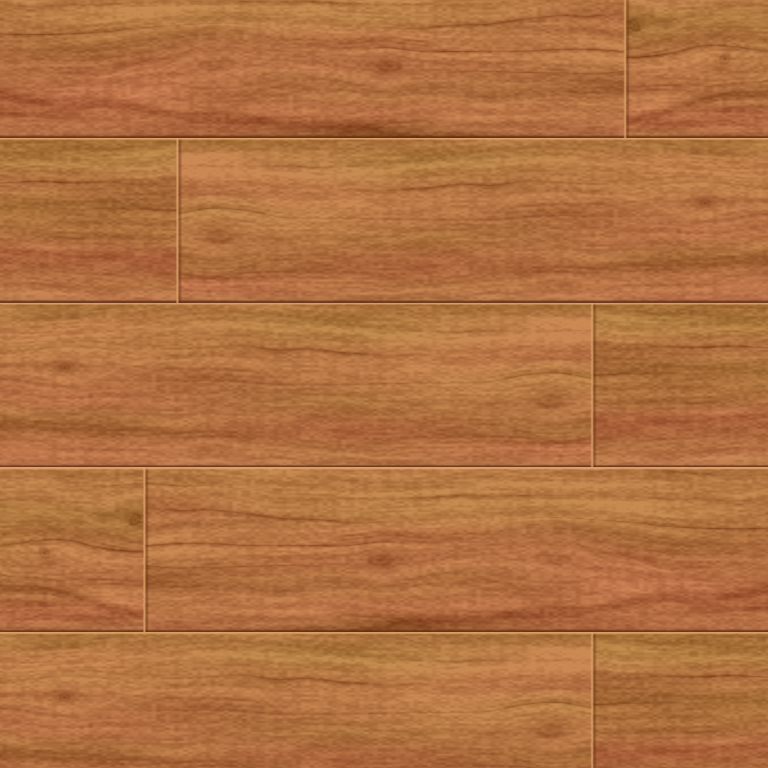
Give the GLSL for this texture, as a three.js fragment shader.

```glsl
varying vec2 vUv;

const float ROW_HEIGHT = 0.2145;
const float FIRST_SEAM = 0.177;
const float EVEN_JOINT = 0.771;
const float ODD_JOINT = 0.188;
const float UPPER_SHIFT = 0.043;
const float BEVEL = 0.0025;
const float SOFTNESS = 0.0016;
const float BASE_TONE = 0.79;
const float VEIN_COUNT = 6.5;
const vec3 DARK_WOOD = vec3(0.51, 0.27, 0.11);
const vec3 LIGHT_WOOD = vec3(0.76, 0.51, 0.30);
const vec3 ROSE_TINT = vec3(0.035, -0.015, 0.025);
const vec3 EDGE_LIGHT = vec3(0.89, 0.65, 0.42);
const vec3 EDGE_SHADE = vec3(0.36, 0.17, 0.06);

float hash(vec2 p) {
  return fract(sin(dot(p, vec2(127.1, 311.7))) * 43758.5453);
}

float noise(vec2 p) {
  vec2 i = floor(p);
  vec2 f = fract(p);
  f = f * f * (3.0 - 2.0 * f);
  return mix(mix(hash(i), hash(i + vec2(1.0, 0.0)), f.x),
             mix(hash(i + vec2(0.0, 1.0)), hash(i + 1.0), f.x), f.y);
}

// Noise centred on zero
float grain(vec2 p, vec2 scale, float seed) {
  return noise(p * scale + seed) - 0.5;
}

float band(float x, float centre, float width) {
  float t = (x - centre) / width;
  return exp(-t * t);
}

float stripe(float distance, float width) {
  return 1.0 - smoothstep(width - SOFTNESS, width + SOFTNESS, distance);
}

// p.x runs from the end joint, p.y from 0 to 1 across the plank
vec3 wood(vec2 p, float figured) {
  float offcut = step(p.x, 0.0);
  float seed = 17.0 + 23.0 * figured + 41.0 * offcut;

  // Start and step of the knots: xy is the first, zw the spacing
  vec4 figuredRun = mix(vec4(0.307, 0.44, 0.233, 0.0),
                        vec4(-0.012, 0.68, -0.118, -0.2), offcut);
  vec4 plainRun = mix(vec4(0.055, 0.39, 0.632, 0.22), vec4(-2.0), offcut);
  vec4 run = mix(plainRun, figuredRun, figured);
  float knots = 0.0;
  float bend = 0.0;
  for (int i = 0; i < 2; i++) {
    float n = float(i);
    vec2 q = p - run.xy - n * run.zw;
    q.y += 0.05 * grain(p, vec2(35.0, 6.0), seed);
    float size = mix(0.022, 0.009, max(offcut, n * (1.0 - figured)));
    vec2 r = q / vec2(size, 0.045);
    knots += exp(-dot(r, r)) * (0.8 + 0.2 * cos(9.0 * length(r)));
    vec2 halo = q / vec2(0.05, 0.15);
    bend -= 0.65 * q.y * exp(-dot(halo, halo));
  }

  // Grain flows around the knots
  float flow = p.y + bend + 0.13 * grain(p, vec2(4.0, 2.0), seed)
             + 0.025 * grain(p, vec2(22.0, 5.0), seed);
  vec2 g = vec2(p.x, flow);
  float tone = BASE_TONE - 0.04 * figured;
  tone += 0.40 * grain(g, vec2(1.8, 6.0), seed);
  tone += 0.38 * grain(g, vec2(6.0, 25.0), seed + 3.0);
  tone += 0.30 * grain(g, vec2(22.0, 65.0), seed + 7.0);
  tone += 0.38 * grain(p, vec2(170.0, 75.0), seed + 11.0);

  // Thin dark veins, broken along their length
  float phase = flow * VEIN_COUNT + 0.9 * grain(g, vec2(2.5, 4.0), seed + 5.0);
  float ridge = pow(1.0 - abs(2.0 * fract(phase) - 1.0), 9.0);
  float broken = smoothstep(0.25, 0.75, noise(g * vec2(5.0, 9.0) + seed));
  float reach = mix(band(p.y, 0.66, 0.17), band(p.y, 0.62, 0.36), figured);
  tone -= 0.65 * ridge * broken * reach;

  // Broad shadow on plain planks, sweeping wave on figured ones
  float wave = mix(0.45 * p.x - 0.11, 0.12 - p.x, offcut)
             + 0.018 * sin(40.0 * p.x);
  float sweep = band(p.y, wave, 0.035) + 0.45 * band(p.y, wave - 0.1, 0.08);
  tone -= mix(0.36 * band(flow, 0.22, 0.08), 0.42 * sweep, figured);
  tone -= 0.50 * knots;

  float rose = 0.6 - p.y + 1.2 * grain(g, vec2(3.0, 7.0), seed + 13.0);
  return mix(DARK_WOOD, LIGHT_WOOD, clamp(tone, -0.25, 1.12))
       + ROSE_TINT * rose;
}

void main() {
  // Rows and their staggered joints
  float y = (vUv.y - FIRST_SEAM) / ROW_HEIGHT + 1.0;
  float row = floor(y);
  float across = fract(y);
  float odd = mod(row, 2.0);
  float joint = mix(EVEN_JOINT, ODD_JOINT, odd) + UPPER_SHIFT * step(2.5, row);
  float fromJoint = vUv.x - joint;
  float figured = 1.0 - step(0.5, abs(mod(row, 3.0) - 1.0));

  // Alternate rows are turned end for end
  float along = fromJoint * (2.0 * odd - 1.0);
  vec3 color = wood(vec2(along, across), figured);

  // Shaded lower edges, lit upper edges and lit joints
  float below = across * ROW_HEIGHT;
  float above = (1.0 - across) * ROW_HEIGHT;
  color *= 1.0 - 0.14 * exp(-below / 0.006);
  color = mix(color, EDGE_SHADE, 0.75 * stripe(below, BEVEL));
  color = mix(color, EDGE_SHADE, 0.4 * stripe(abs(fromJoint - BEVEL), BEVEL));
  color = mix(color, EDGE_LIGHT, 0.85 * stripe(above, BEVEL));
  color = mix(color, EDGE_LIGHT, 0.85 * stripe(abs(fromJoint), 0.5 * BEVEL));
  gl_FragColor = vec4(color, 1.0);
}
```
